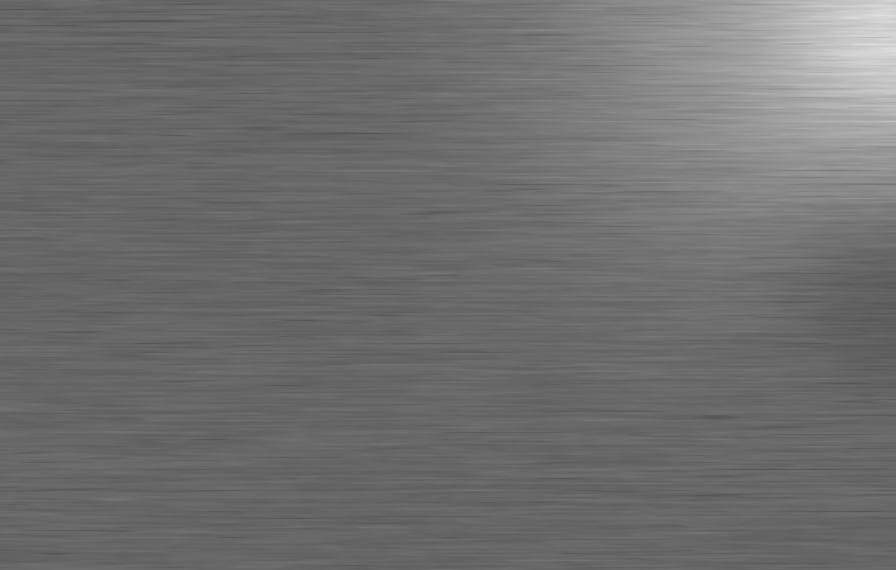
Give the GLSL for this texture, as a WebGL 2 fragment shader.

```glsl
#version 300 es
precision highp float;

uniform vec2 u_resolution;
out vec4 fragColor;

// Lengths are in canvas heights, tones in grey levels.
const float BASE_TONE = 0.402;
const float FINE_ROWS = 326.0;
const float COARSE_ROWS = 163.0;
const float LONG_STREAK = 0.13;
const float SHORT_STREAK = 0.03;
const float COARSE_STREAK = 0.22;
const float LONG_CONTRAST = 0.052;
const float SHORT_CONTRAST = 0.024;
const float COARSE_CONTRAST = 0.014;
const float SCRATCH_TONE = 0.045;
const float SCRATCH_START = 0.78;

// Light lobes are placed by their distance left of and below the top right corner.
const vec2 LIGHT_CENTER = vec2(0.0, 0.05);
const vec2 GLOW_SIZE = vec2(0.54, 0.40);
const float GLOW_TONE = 0.26;
const vec2 CORE_SIZE = vec2(0.20, 0.16);
const float CORE_TONE = 0.17;
const vec2 SHADE_CENTER = vec2(0.0, 0.50);
const vec2 SHADE_SIZE = vec2(0.20, 0.17);
const float SHADE_TONE = 0.10;

// Integer mixing hash, returns 0..1.
float hash(ivec2 cell, int seed) {
    uint h = uint(cell.x) * 0x9E3779B9u ^ uint(cell.y) * 0x85EBCA6Bu ^ uint(seed) * 0xC2B2AE35u;
    h = (h ^ (h >> 16)) * 0x7FEB352Du;
    h = (h ^ (h >> 15)) * 0x846CA68Bu;
    h ^= h >> 16;
    return float(h >> 8) / 16777216.0;
}

// Smooth noise along one row, shifted so neighbouring rows do not line up.
float rowNoise(float x, int row, int seed) {
    x += 17.0 * hash(ivec2(row, 91), seed);
    float cell = floor(x);
    float t = smoothstep(0.0, 1.0, x - cell);
    int i = int(cell);
    return mix(hash(ivec2(i, row), seed), hash(ivec2(i + 1, row), seed), t);
}

// Horizontal streaks, blended between adjacent rows.
float streaks(vec2 p, float rows, float streakLength, int seed) {
    float y = p.y * rows - 0.5;
    float row = floor(y);
    float x = p.x / streakLength;
    return mix(rowNoise(x, int(row), seed), rowNoise(x, int(row) + 1, seed), y - row);
}

float scratches(vec2 p, int seed) {
    return smoothstep(SCRATCH_START, 1.0, streaks(p, FINE_ROWS, LONG_STREAK, seed));
}

float lobe(vec2 p, vec2 center, vec2 size) {
    vec2 d = (p - center) / size;
    return exp(-dot(d, d));
}

void main() {
    vec2 p = gl_FragCoord.xy / u_resolution.y;
    vec2 fromCorner = vec2(u_resolution.x / u_resolution.y, 1.0) - p;

    // Corner light with a darker patch beneath it
    float tone = BASE_TONE
        + GLOW_TONE * lobe(fromCorner, LIGHT_CENTER, GLOW_SIZE)
        + CORE_TONE * lobe(fromCorner, LIGHT_CENTER, CORE_SIZE)
        - SHADE_TONE * lobe(fromCorner, SHADE_CENTER, SHADE_SIZE);

    // Brushed grain
    float grain = LONG_CONTRAST * (streaks(p, FINE_ROWS, LONG_STREAK, 1) - 0.5)
        + SHORT_CONTRAST * (streaks(p, FINE_ROWS, SHORT_STREAK, 2) - 0.5)
        + COARSE_CONTRAST * (streaks(p, COARSE_ROWS, COARSE_STREAK, 3) - 0.5);

    // Sparse dark and bright scratches
    grain += SCRATCH_TONE * (0.7 * scratches(p, 5) - scratches(p, 4));

    // Grain grows stronger where the metal is lit
    tone += grain * mix(1.0, tone / BASE_TONE, 0.5);
    fragColor = vec4(vec3(clamp(tone, 0.0, 1.0)), 1.0);
}
```
